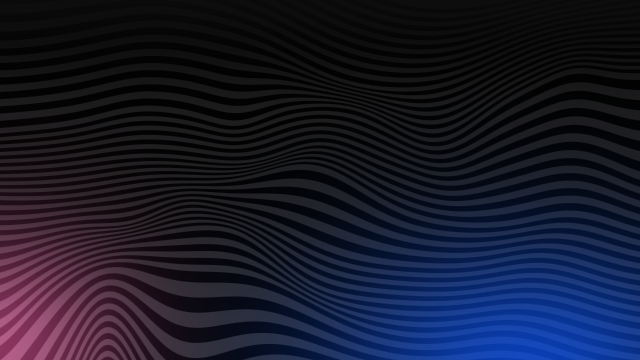
Give the GLSL for this background, as a Shadertoy shader.

```glsl
// Layout units: the canvas is HEIGHT units tall, with y measured downwards.
const float HEIGHT = 432.0;

const vec3 BLUE = vec3(0.03, 0.24, 0.70);
const vec3 PINK = vec3(0.53, 0.20, 0.36);
const vec3 STRIPE_TINT = vec3(1.0, 0.98, 1.02);

// Smooth bump of height 1 around a centre.
float hill(float x, float centre, float width) {
    float t = (x - centre) / width;
    return exp(-t * t);
}

// Soft elliptical light.
float glow(vec2 p, vec2 centre, vec2 radius) {
    vec2 q = (p - centre) / radius;
    return exp(-dot(q, q));
}

// Stripes counted between an upper and a lower guide curve.
float span(float y, float upper, float lower, float count) {
    return count * clamp((y - upper) / (lower - upper), 0.0, 1.0);
}

// Continuous stripe number: each span blends one guide curve into the next.
float stripePhase(vec2 p) {
    float x = p.x;

    float sky = -140.0 + 145.0 * hill(x, 520.0, 230.0) + 55.0 * hill(x, 780.0, 150.0);

    float crest = 38.0 + 16.0 * hill(x, 0.0, 100.0) - 10.0 * hill(x, 185.0, 70.0)
        + 38.0 * hill(x, 400.0, 90.0) + 60.0 * hill(x, 520.0, 110.0);

    float shoulder = 158.0 - 0.088 * x - 12.0 * hill(x, 165.0, 60.0)
        + 16.0 * hill(x, 285.0, 45.0) + 56.0 * hill(x, 525.0, 75.0)
        - 14.0 * hill(x, 690.0, 45.0);

    float pinchTop = 203.0 - 16.0 * hill(x, 180.0, 100.0) - 30.0 * hill(x, 385.0, 65.0)
        + 17.0 * hill(x, 540.0, 55.0) - 18.0 * hill(x, 685.0, 60.0)
        + 14.0 * hill(x, 790.0, 50.0);

    float pinchBase = 238.0 + 0.06 * x - 30.0 * hill(x, 210.0, 110.0)
        - 58.0 * hill(x, 375.0, 90.0) - 22.0 * hill(x, 690.0, 70.0);

    float slope = 288.0 + 0.062 * x - 22.0 * hill(x, 110.0, 75.0)
        - 28.0 * hill(x, 215.0, 55.0) - 46.0 * hill(x, 290.0, 95.0)
        - 22.0 * hill(x, 655.0, 75.0);

    float fold = 325.0 + 0.08 * x + 28.0 * hill(x, -20.0, 60.0)
        - 25.0 * hill(x, 110.0, 80.0) - 62.0 * hill(x, 235.0, 100.0)
        - 22.0 * hill(x, 300.0, 60.0) - 22.0 * hill(x, 645.0, 85.0);

    float dome = 372.0 + 0.085 * x + 60.0 * hill(x, -20.0, 60.0)
        - 55.0 * hill(x, 130.0, 85.0) - 62.0 * hill(x, 290.0, 120.0)
        - 24.0 * hill(x, 615.0, 80.0);

    float core = 490.0 + 0.06 * x + 300.0 * hill(x, -10.0, 90.0)
        - 145.0 * hill(x, 130.0, 60.0) + 110.0 * hill(x, 215.0, 90.0);

    return -15.0
        + span(p.y, sky, crest, 9.0)
        + span(p.y, crest, shoulder, 6.0)
        + span(p.y, shoulder, pinchTop, 5.0)
        + span(p.y, pinchTop, pinchBase, 4.0)
        + span(p.y, pinchBase, slope, 4.0)
        + span(p.y, slope, fold, 4.0)
        + span(p.y, fold, dome, 3.5)
        + 7.5 * max((p.y - dome) / (core - dome), 0.0);
}

// Antialiased stripes centred on whole phases, half on and half off.
float stripeMask(float phase) {
    float offset = abs(fract(phase + 0.5) - 0.5);
    float blur = max(fwidth(phase), 0.0001);
    return clamp(0.5 + (0.25 - offset) / blur, 0.0, 1.0);
}

void mainImage(out vec4 fragColor, in vec2 fragCoord) {
    vec2 p = fragCoord / iResolution.y * HEIGHT;
    p.y = HEIGHT - p.y;
    float depth = p.y / HEIGHT;

    // Dark backdrop with two coloured lights.
    float blueLight = glow(p, vec2(635.0, 445.0), vec2(245.0, 150.0));
    float pinkLight = glow(p, vec2(-5.0, 415.0), vec2(150.0, 140.0));
    vec3 color = vec3(0.008 + 0.03 * hill(p.y, 0.0, 45.0));
    color += BLUE * blueLight + PINK * pinkLight;

    // Pale stripes fade out at the top and inside the blue light.
    float strength = 0.015 + 0.09 * smoothstep(0.0, 0.35, depth)
        + 0.06 * smoothstep(0.3, 1.0, depth);
    strength *= 1.0 - 0.75 * blueLight;
    color += STRIPE_TINT * strength * stripeMask(stripePhase(p));

    fragColor = vec4(color, 1.0);
}
```
